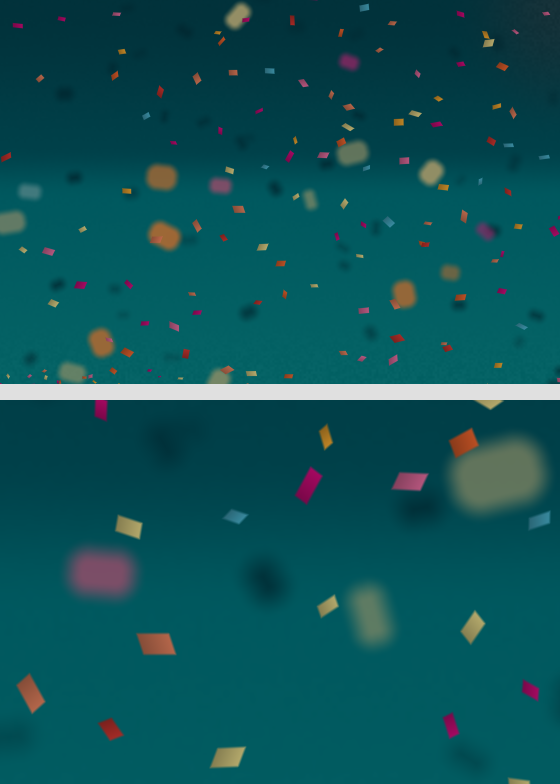
Top, the full canvas; bottom, a detail of the centre.
Write a Shadertoy shader that draws this background.

```glsl
const vec3 TOP_TEAL   = vec3(0.005, 0.195, 0.230);
const vec3 UPPER_TEAL = vec3(0.000, 0.255, 0.290);
const vec3 LOWER_TEAL = vec3(0.000, 0.345, 0.370);
const vec3 FLOOR_TEAL = vec3(0.015, 0.385, 0.395);
const vec3 CORNER_GREY = vec3(0.110, 0.190, 0.215);
const vec3 SHADOW = vec3(0.000, 0.130, 0.165);
const float HORIZON = 0.55;
const float HORIZON_SOFTNESS = 0.07;
const float GRAIN = 0.022;

const vec3 PAPER[8] = vec3[8](
    vec3(0.74, 0.50, 0.13), vec3(0.72, 0.29, 0.12),
    vec3(0.64, 0.15, 0.13), vec3(0.64, 0.02, 0.36),
    vec3(0.70, 0.64, 0.40), vec3(0.22, 0.52, 0.60),
    vec3(0.70, 0.32, 0.47), vec3(0.70, 0.38, 0.27));
const vec3 BOKEH[6] = vec3[6](
    vec3(0.60, 0.57, 0.40), vec3(0.62, 0.14, 0.41),
    vec3(0.56, 0.30, 0.41), vec3(0.66, 0.41, 0.20),
    vec3(0.34, 0.52, 0.53), vec3(0.62, 0.56, 0.41));

// Layer kinds
const int SHADOWS = 0;
const int BLURRED = 1;
const int SHARP = 2;
const int FLOOR = 3;

struct Layer {
    float cell;     // grid spacing
    vec2 halfSize;  // largest half extents of a piece
    float blur;     // edge half width
    float roundness;
    float chance;   // share of cells holding a piece
};

const Layer LAYERS[4] = Layer[4](
    Layer(0.160, vec2(0.020, 0.014), 0.0170, 0.95, 0.62),
    Layer(0.250, vec2(0.039, 0.030), 0.0120, 0.85, 0.64),
    Layer(0.100, vec2(0.0135, 0.0088), 0.0016, 0.08, 0.80),
    Layer(0.022, vec2(0.0062, 0.0045), 0.0014, 0.10, 0.55));

// Integer hash giving three values in 0..1
vec3 hash3(ivec2 cell, int seed) {
    uvec3 v = uvec3(ivec3(cell, seed)) * 1664525u + 1013904223u;
    v.x += v.y * v.z; v.y += v.z * v.x; v.z += v.x * v.y;
    v ^= v >> 16u;
    v.x += v.y * v.z; v.y += v.z * v.x; v.z += v.x * v.y;
    return vec3(v >> 8u) / 16777216.0;
}

float valueNoise(vec2 p) {
    ivec2 i = ivec2(floor(p));
    vec2 f = fract(p);
    f = f * f * (3.0 - 2.0 * f);
    float low  = mix(hash3(i, 90).x, hash3(i + ivec2(1, 0), 90).x, f.x);
    float high = mix(hash3(i + ivec2(0, 1), 90).x, hash3(i + ivec2(1, 1), 90).x, f.x);
    return mix(low, high, f.y);
}

float roundedBox(vec2 p, vec2 b, float r) {
    vec2 q = abs(p) - b + r;
    return length(max(q, 0.0)) + min(max(q.x, q.y), 0.0) - r;
}

// How likely a piece is at a place, relative to its layer
float density(vec2 center, int kind) {
    if (kind == SHARP) return mix(0.5, 1.1, smoothstep(0.1, 0.7, center.x));
    if (kind == FLOOR) return (1.0 - smoothstep(0.01, 0.045, center.y))
                            * (1.0 - smoothstep(0.12, 0.65, center.x));
    return 1.0;
}

vec3 pieceColor(int kind, float pick) {
    if (kind == SHADOWS) return SHADOW;
    if (kind == BLURRED) return BOKEH[int(pick * 6.0)];
    return PAPER[int(pick * 8.0)];
}

vec3 scatter(vec3 color, vec2 p, int kind) {
    Layer layer = LAYERS[kind];
    ivec2 home = ivec2(floor(p / layer.cell));
    float blur = max(layer.blur, 0.7 / iResolution.y);
    for (int y = -1; y <= 1; y++)
    for (int x = -1; x <= 1; x++) {
        ivec2 id = home + ivec2(x, y);
        vec3 place = hash3(id, kind * 3 + 1);
        vec3 form  = hash3(id, kind * 3 + 2);
        vec3 look  = hash3(id, kind * 3 + 3);
        vec2 center = (vec2(id) + place.xy) * layer.cell;
        if (place.z > layer.chance * density(center, kind)) continue;

        // Mostly level pieces, a few steeply tilted
        float turn = 2.0 * form.x - 1.0;
        float angle = 0.25 * turn + 1.3 * turn * turn * turn;
        float c = cos(angle), s = sin(angle);
        vec2 q = mat2(c, -s, s, c) * (p - center);
        if (kind >= SHARP) q.x += (look.y - 0.5) * 1.1 * q.y;
        vec2 size = layer.halfSize * mix(0.55, 1.05, form.y);
        size.y *= mix(0.5, 1.1, sqrt(form.z));
        float d = roundedBox(q, size, layer.roundness * min(size.x, size.y));

        float opacity = kind == SHADOWS ? mix(0.25, 0.75, look.z)
                      : kind == BLURRED ? mix(0.60, 1.0, look.z) : 0.95;
        vec3 tint = pieceColor(kind, look.x);
        // Light falls off across each sharp piece
        if (kind >= SHARP) tint *= 0.92 + 0.14 * clamp(q.x / size.x, -1.0, 1.0);
        color = mix(color, tint, opacity * (1.0 - smoothstep(-blur, blur, d)));
    }
    return color;
}

vec3 backdrop(vec2 p, vec2 uv) {
    vec3 upper = mix(UPPER_TEAL, TOP_TEAL, smoothstep(HORIZON, 1.0, uv.y));
    vec3 lower = mix(FLOOR_TEAL, LOWER_TEAL, smoothstep(0.0, HORIZON, uv.y));
    float above = smoothstep(-HORIZON_SOFTNESS, HORIZON_SOFTNESS, uv.y - HORIZON);
    vec3 color = mix(lower, upper, above);
    float corner = 1.0 - smoothstep(0.0, 0.30, length((uv - 1.0) * vec2(1.5, 0.8)));
    color = mix(color, CORNER_GREY, 0.75 * corner);
    // Dusty grain near the floor and in the grey corner
    float dust = max(corner, 1.0 - smoothstep(0.0, 0.18, uv.y));
    return color + GRAIN * (0.15 + dust) * (valueNoise(p * 170.0) - 0.5);
}

void mainImage(out vec4 fragColor, in vec2 fragCoord) {
    vec2 p = fragCoord / iResolution.y;
    vec3 color = backdrop(p, fragCoord / iResolution.xy);
    for (int kind = SHADOWS; kind <= FLOOR; kind++) color = scatter(color, p, kind);
    fragColor = vec4(color, 1.0);
}
```
